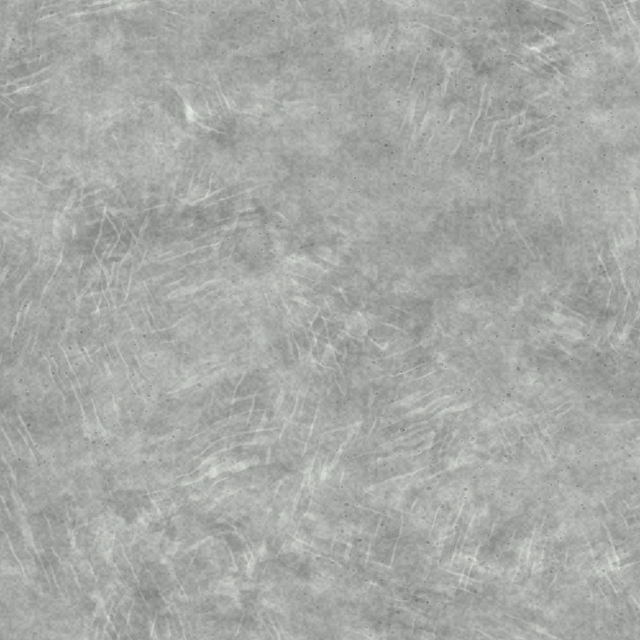
A three.js fragment shader for this texture:

```glsl
// Weathered grey concrete: cloudy mottling, pale flakes, trowel strokes, pits and fine grain.
#define MID_GREY vec3(0.657, 0.669, 0.656)
#define PALE_TINT vec3(1.02, 1.03, 0.98)
#define CLOUD_SCALE vec2(5.0, 7.5)
#define MOTTLE_SCALE vec2(20.0, 27.0)
#define FLAKE_SCALE vec2(30.0, 36.0)
#define PIT_CELLS 62.0
#define GRAIN_CELLS 250.0
#define CLOUD_CONTRAST 0.15
#define MOTTLE_CONTRAST 0.15
#define FLAKE_CONTRAST 0.06
#define STROKE_CONTRAST 0.09
#define GRAIN_CONTRAST 0.075

varying vec2 vUv;

float hash(vec2 p) {
  return fract(sin(dot(p, vec2(127.1, 311.7))) * 43758.5453);
}

float noise(vec2 p) {
  vec2 cell = floor(p);
  vec2 f = fract(p);
  f = f * f * (3.0 - 2.0 * f);
  float low = mix(hash(cell), hash(cell + vec2(1.0, 0.0)), f.x);
  float high = mix(hash(cell + vec2(0.0, 1.0)), hash(cell + vec2(1.0, 1.0)), f.x);
  return mix(low, high, f.y);
}

// Layered noise, turned between octaves to hide the lattice.
float fbm(vec2 p) {
  float sum = 0.0;
  float total = 0.0;
  float weight = 1.0;
  for (int i = 0; i < 5; i++) {
    sum += weight * noise(p);
    total += weight;
    weight *= 0.58;
    p = mat2(0.8, 0.6, -0.6, 0.8) * p * 2.03 + 17.3;
  }
  return sum / total;
}

vec2 warp(vec2 p, float scale) {
  return vec2(fbm(p * scale + 3.1), fbm(p * scale + 41.7)) - 0.5;
}

vec2 rotate(vec2 p, float angle) {
  float c = cos(angle);
  float s = sin(angle);
  return vec2(c * p.x + s * p.y, c * p.y - s * p.x);
}

// Fine curved hairlines, each direction limited to its own patches.
float trowelStrokes(vec2 p) {
  float sum = 0.0;
  for (int i = 0; i < 4; i++) {
    float k = float(i);
    vec2 q = rotate(p, 0.35 - 0.75 * k) + 9.0 * k;
    float line = noise(q * vec2(22.0, 190.0));
    float patchMask = smoothstep(0.52, 0.68, fbm(p * 6.0 + 23.0 * k));
    sum += patchMask * (smoothstep(0.45, 0.95, line) - 0.25);
  }
  return sum;
}

// Scattered dark pits with a faint pale rim.
float pits(vec2 p) {
  vec2 q = p * PIT_CELLS;
  vec2 cell = floor(q);
  float sum = 0.0;
  for (int y = -1; y <= 1; y++) {
    for (int x = -1; x <= 1; x++) {
      vec2 id = cell + vec2(float(x), float(y));
      vec2 centre = id + vec2(hash(id + 5.3), hash(id + 19.1));
      float size = hash(id + 37.7);
      float radius = mix(0.07, 0.21, size * size);
      float present = step(0.62, hash(id + 71.9));
      float d = length((q - centre) * vec2(1.0, 1.15)) + 0.12 * (noise(q * 5.0) - 0.5);
      float hole = 1.0 - smoothstep(radius - 0.06, radius + 0.07, d);
      float rim = 1.0 - smoothstep(0.0, 0.08, abs(d - radius - 0.1));
      sum += present * (0.3 * rim - hole) * mix(0.4, 1.0, hash(id + 93.3));
    }
  }
  return sum;
}

void main() {
  vec2 p = vUv + 0.035 * warp(vUv, 9.0);
  vec2 crumbled = vUv + 0.035 * warp(vUv, 28.0);

  // Broad clouds and medium blotches
  float clouds = fbm(p * CLOUD_SCALE) - 0.5;
  float mottle = fbm(crumbled * MOTTLE_SCALE + 51.0) - 0.5;

  // Ragged pale flakes and dark stains, gathered in loose bands
  float band = smoothstep(0.36, 0.62, fbm(p * vec2(5.0, 8.0) + 83.0));
  float flakes = smoothstep(0.53, 0.68, fbm(crumbled * FLAKE_SCALE + 11.0));
  float stains = smoothstep(0.54, 0.72, fbm(crumbled * vec2(15.0, 26.0) + 67.0));

  // Fine sandy surface
  float grain = noise(vUv * GRAIN_CELLS) - 0.5;
  grain += 0.7 * (noise(rotate(vUv, 0.6) * GRAIN_CELLS * 0.47) - 0.5);

  float shade = CLOUD_CONTRAST * clouds + MOTTLE_CONTRAST * mottle;
  shade += FLAKE_CONTRAST * band * flakes - 0.045 * mix(0.35, 1.0, band) * stains;
  shade += STROKE_CONTRAST * trowelStrokes(p) + GRAIN_CONTRAST * grain;
  shade += 0.1 * pits(vUv) * mix(0.5, 1.0, smoothstep(0.4, 0.6, noise(vUv * 5.0 + 29.0)));

  vec3 colour = MID_GREY + shade * mix(vec3(1.0), PALE_TINT, step(0.0, shade));
  gl_FragColor = vec4(clamp(colour, 0.0, 1.0), 1.0);
}
```
